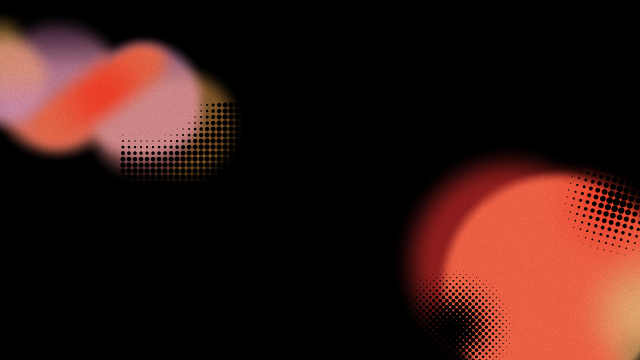
Reproduce this background procedurally as a WebGL 1 fragment shader.

```glsl
precision highp float;
// Soft, overlapping gradient discs glow on black: a mauve and orange cluster
// at the upper left and a large red disc at the lower right. Black halftone
// dots eat into their rims and a fine grain covers the light.
uniform vec2 u_resolution;

// Filled disc whose rim fades from radius - blur to radius + blur.
float softDisc(vec2 p, vec2 center, float radius, float blur) {
  return 1.0 - smoothstep(radius - blur, radius + blur, length(p - center));
}

float segmentDistance(vec2 p, vec2 a, vec2 b) {
  vec2 ab = b - a;
  return length(p - a - ab * clamp(dot(p - a, ab) / dot(ab, ab), 0.0, 1.0));
}

// Coverage of a rotated dot grid; dotRadius is in fractions of the pitch.
float halftone(vec2 p, float pitch, float angle, float dotRadius) {
  float c = cos(angle), s = sin(angle);
  vec2 cell = fract(mat2(c, -s, s, c) * p / pitch) - 0.5;
  float pixel = 1.0 / (pitch * u_resolution.y);
  return clamp((dotRadius - length(cell)) / pixel + 0.5, 0.0, 1.0)
    * smoothstep(0.0, 0.06, dotRadius);
}

float hash(vec2 p) {
  vec3 q = fract(p.xyx * 0.1031);
  q += dot(q, q.yzx + 33.33);
  return fract((q.x + q.y) * q.z);
}

vec3 upperCluster(vec2 p) {
  vec3 color = vec3(0.0);

  // Ochre disc at the right end, then the pink disc in front of it.
  color = mix(color, vec3(0.48, 0.32, 0.15), softDisc(p, vec2(0.508, 0.653), 0.14, 0.035));
  vec3 pink = mix(vec3(0.38, 0.21, 0.21), vec3(0.80, 0.51, 0.50), smoothstep(0.51, 0.68, p.y));
  color = mix(color, pink, softDisc(p, vec2(0.400, 0.660), 0.145, 0.035));

  // Two large discs: mauve above, warm below on the left one.
  vec3 mauve = mix(vec3(0.70, 0.46, 0.55), vec3(0.24, 0.14, 0.21), smoothstep(0.78, 0.94, p.y));
  vec3 leftColor = mix(vec3(0.84, 0.42, 0.34), mauve, smoothstep(0.61, 0.75, p.y));
  color = mix(color, leftColor, softDisc(p, vec2(0.160, 0.757), 0.175, 0.035));
  vec3 rightColor = mix(vec3(0.80, 0.52, 0.52), vec3(0.56, 0.36, 0.48), smoothstep(0.74, 0.87, p.y));
  color = mix(color, rightColor, softDisc(p, vec2(0.400, 0.720), 0.157, 0.028));

  // Diagonal red ribbon, paler toward its ends.
  float ribbon = 1.0 - smoothstep(0.025, 0.105, segmentDistance(p, vec2(0.155, 0.655), vec2(0.395, 0.83)));
  float heart = softDisc(p, vec2(0.285, 0.735), 0.09, 0.09);
  color = mix(color, mix(vec3(0.88, 0.39, 0.27), vec3(0.92, 0.24, 0.15), heart), ribbon
    * max(softDisc(p, vec2(0.160, 0.757), 0.175, 0.035), softDisc(p, vec2(0.400, 0.720), 0.157, 0.028)));

  // Ochre corner and salmon disc at the left border.
  color = mix(color, vec3(0.46, 0.34, 0.16), softDisc(p, vec2(0.0, 0.875), 0.06, 0.04));
  vec3 salmon = mix(vec3(0.78, 0.53, 0.64), vec3(0.85, 0.56, 0.46), smoothstep(0.69, 0.82, p.y));
  color = mix(color, salmon, 0.9 * softDisc(p, vec2(0.012, 0.775), 0.115, 0.035));

  // Dots grow away from the upper left.
  float dotRadius = 0.44 * smoothstep(0.14, 0.25, length(p - vec2(0.405, 0.78)));
  dotRadius *= step(0.333, p.x) * step(p.y, 0.717);
  return color * (1.0 - halftone(p, 0.01667, 0.0, dotRadius));
}

vec3 lowerDisc(vec2 p) {
  // Dark red halo with a brighter lobe to the right.
  vec3 color = vec3(0.55, 0.11, 0.11) * softDisc(p, vec2(1.417, 0.271), 0.27, 0.06);
  color = mix(color, vec3(0.82, 0.19, 0.14), softDisc(p, vec2(1.597, 0.282), 0.222, 0.05));

  // Orange face, redder at the upper right, with a tan glow at the border.
  vec3 face = mix(vec3(0.92, 0.37, 0.26), vec3(0.92, 0.26, 0.18), softDisc(p, vec2(1.69, 0.44), 0.10, 0.10));
  face = mix(face, vec3(0.87, 0.64, 0.41), softDisc(p, vec2(1.80, 0.125), 0.12, 0.10));
  face = mix(face, vec3(0.64, 0.52, 0.32), softDisc(p, vec2(1.79, 0.0), 0.05, 0.07));
  color = mix(color, face, softDisc(p, vec2(1.539, 0.201), 0.308, 0.022));

  // Two round halftone patches, densest at their centers.
  float lowerDots = 0.78 * (1.0 - length(p - vec2(1.257, 0.086)) / 0.174);
  float upperDots = 0.56 * (1.0 - length(p - vec2(1.718, 0.444)) / 0.165);
  color *= 1.0 - halftone(p, 0.0130, 0.785, lowerDots);
  return color * (1.0 - halftone(p, 0.0195, -0.25, upperDots));
}

void main() {
  // Units of canvas height, origin at the lower left.
  vec2 p = gl_FragCoord.xy / u_resolution.y;
  vec3 color = upperCluster(p) + lowerDisc(p);
  color *= 1.0 + 0.07 * (hash(floor(p * 432.0)) - 0.5);
  gl_FragColor = vec4(color, 1.0);
}
```
